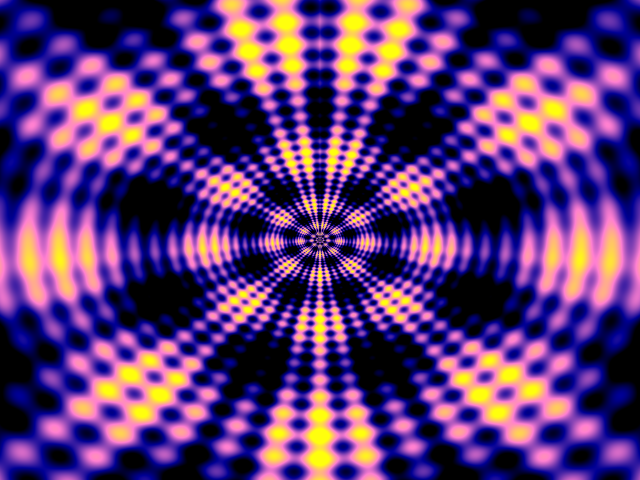
Write a WebGL 2 fragment shader that draws this background.

```glsl
#version 300 es
precision highp float;
// Mirrored log-polar plasma tunnel: beaded rays and rings glowing in soft clusters.

uniform vec2 u_resolution;
out vec4 outColor;

const int SAMPLES = 3; // per axis

// Black, navy, pink and yellow ramp.
vec3 glowRamp(float heat) {
    const vec3 navy = vec3(0.0, 0.0, 0.58);
    const vec3 pink = vec3(1.0, 0.5, 0.82);
    const vec3 yellow = vec3(1.0, 1.0, 0.05);
    vec3 color = navy * clamp((heat + 1.2) / 0.95, 0.0, 1.0);
    color = mix(color, pink, clamp((heat + 0.25) / 1.6, 0.0, 1.0));
    return mix(color, yellow, clamp((heat - 1.35) / 1.85, 0.0, 1.0));
}

// Wave that repeats by a constant ratio of radius, with a crest at the given one.
float ringWave(float radius, float crest, float frequency) {
    return cos(frequency * log(radius / crest));
}

// Fine rays that fade out towards the horizontal axis.
float rayWave(float angle, float frequency) {
    return cos(frequency * angle) * cos(angle);
}

float plasma(vec2 p) {
    float radius = max(length(p), 0.001);
    float angle = atan(abs(p.x), -p.y); // zero at the bottom, pi at the top

    // Broad clusters, then the beads that they strengthen.
    float clusters = 1.05 * (ringWave(radius, 0.825, 7.2) + cos(8.5 * angle));
    float beads = 0.6 * ringWave(radius, 0.816, 55.4) + 1.1 * rayWave(angle, 38.4);
    return clusters + beads * (1.0 + 0.2 * clusters);
}

void main() {
    // Average a grid of samples to smooth the crowded centre.
    vec3 color = vec3(0.0);
    for (int i = 0; i < SAMPLES * SAMPLES; i++) {
        vec2 cell = vec2(i % SAMPLES, i / SAMPLES);
        vec2 jitter = (cell + 0.5) / float(SAMPLES) - 0.5;
        vec2 p = 2.0 * (gl_FragCoord.xy + jitter) / u_resolution - 1.0;
        color += glowRamp(plasma(p));
    }
    outColor = vec4(color / float(SAMPLES * SAMPLES), 1.0);
}
```
